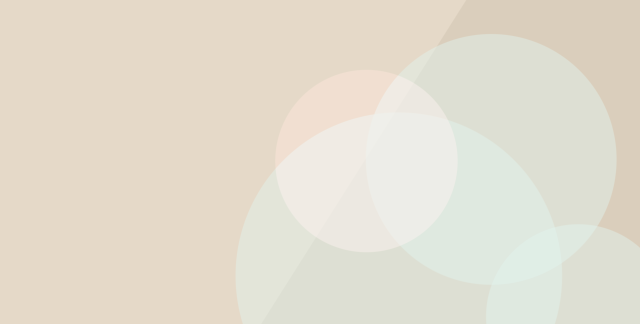
This background is drawn by a WebGL 1 fragment shader. Its source:

```glsl
precision highp float;
// Soft beige backdrop split by a diagonal, with overlapping translucent discs.
uniform vec2 u_resolution;

const vec3 SAND = vec3(0.898, 0.851, 0.784);
const vec3 SHADED_SAND = vec3(0.855, 0.808, 0.737);
const vec3 MINT = vec3(0.882, 0.957, 0.937);
const vec3 PEACH = vec3(1.0, 0.905, 0.863);
const vec3 PALE_ROSE = vec3(1.0, 0.953, 0.947);
const float OPACITY = 0.45;

// Antialiased coverage of the inside (negative side) of a signed distance.
float coverage(float dist, float pixel) {
    return 1.0 - smoothstep(-0.75 * pixel, 0.75 * pixel, dist);
}

float disc(vec2 p, vec2 center, float radius, float pixel) {
    return coverage(length(p - center) - radius, pixel);
}

// Signed distance to the line through a and b, negative to its right.
float rightOfLine(vec2 p, vec2 a, vec2 b) {
    vec2 dir = normalize(b - a);
    return -dot(p - a, vec2(dir.y, -dir.x));
}

vec3 glaze(vec3 base, vec3 tint, float mask) {
    return mix(base, tint, OPACITY * mask);
}

void main() {
    // Canvas height is one unit.
    float pixel = 1.0 / u_resolution.y;
    vec2 p = gl_FragCoord.xy * pixel;
    p.x += 0.5 * (512.0 / 260.0 - u_resolution.x * pixel);

    // Diagonal split
    float diagonal = rightOfLine(p, vec2(0.803, 0.0), vec2(1.436, 1.0));
    vec3 color = mix(SAND, SHADED_SAND, coverage(diagonal, pixel));

    // Mint discs
    float upper = disc(p, vec2(1.513, 0.508), 0.387, pixel);
    float large = disc(p, vec2(1.228, 0.149), 0.504, pixel);
    float corner = disc(p, vec2(1.782, 0.023), 0.285, pixel);
    color = glaze(color, MINT, upper);
    color = glaze(color, MINT, large);
    color = glaze(color, MINT, corner);

    // Peach disc, paler where it crosses mint
    float warm = disc(p, vec2(1.128, 0.503), 0.2815, pixel);
    vec3 warmTint = mix(PEACH, PALE_ROSE, max(upper, large));
    color = glaze(color, warmTint, warm);

    gl_FragColor = vec4(color, 1.0);
}
```
